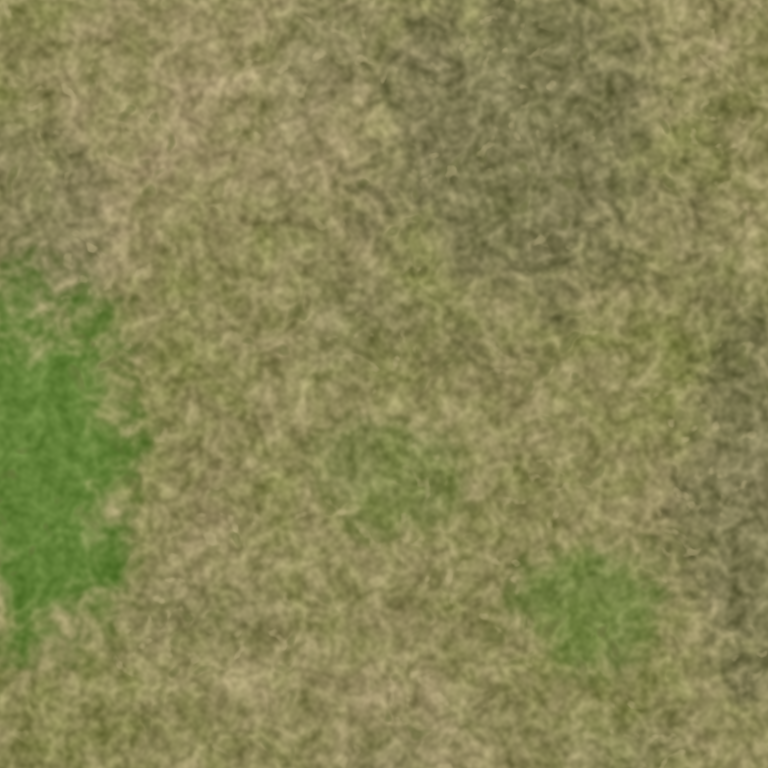
Reproduce this texture procedurally as a WebGL 1 fragment shader.

```glsl
precision highp float;
// Dry, patchy grass seen from above: soft straw and olive mottling with fine grain.
// Octaves of gradient noise set tone and warmth; ragged soft ellipses lay down
// fresh green, grey shade and bleached straw, then clustered flecks go on top.

uniform vec2 u_resolution;

// Colours
const vec3 DRY_GRASS = vec3(0.555, 0.534, 0.350);
const vec3 STRAW = vec3(0.635, 0.580, 0.430);
const vec3 OLIVE = vec3(0.500, 0.515, 0.280);
const vec3 SHADE = vec3(0.455, 0.445, 0.310);
const vec3 FRESH_GREEN = vec3(0.375, 0.505, 0.215);
const vec3 DARK_FLECK = vec3(0.370, 0.385, 0.200);
const vec3 PALE_FLECK = vec3(0.715, 0.670, 0.500);

// Feature sizes, in cells across the canvas
const float PATCH_FREQ = 4.0;
const float CLUMP_FREQ = 12.0;
const float TUFT_FREQ = 32.0;
const float GRAIN_FREQ = 72.0;

// Strengths
const float TONE_CONTRAST = 0.29;
const float WARMTH_CONTRAST = 1.5;
const float EDGE_RAGGEDNESS = 0.50;
const float DARK_FLECK_AMOUNT = 0.50;
const float PALE_FLECK_AMOUNT = 0.50;

// Random unit gradient for a lattice corner
vec2 gradient(vec2 cell) {
  vec3 q = fract(cell.xyx * vec3(0.1031, 0.1030, 0.0973));
  q += dot(q, q.yzx + 33.33);
  float angle = 6.28318 * fract((q.x + q.y) * q.z);
  return vec2(cos(angle), sin(angle));
}

// Gradient noise, about -0.7 to 0.7
float noise(vec2 p) {
  vec2 cell = floor(p);
  vec2 f = p - cell;
  vec2 w = f * f * f * (f * (f * 6.0 - 15.0) + 10.0);
  vec2 e = vec2(1.0, 0.0);
  float low = mix(dot(gradient(cell), f),
                  dot(gradient(cell + e), f - e), w.x);
  float high = mix(dot(gradient(cell + e.yx), f - e.yx),
                   dot(gradient(cell + 1.0), f - 1.0), w.x);
  return mix(low, high, w.y);
}

// Rotated noise layer, so that lattices of different layers never line up
float layer(vec2 p, float freq, float seed) {
  float c = cos(seed);
  float s = sin(seed);
  return noise(mat2(c, s, -s, c) * p * freq + seed * 17.3 + 50.0);
}

// Soft ellipse with a ragged rim: 1 inside, 0 outside
float patchMask(vec2 p, vec2 center, vec2 radius, float ragged) {
  float d = length((p - center) / radius) + ragged * EDGE_RAGGEDNESS;
  return 1.0 - smoothstep(0.55, 1.30, d);
}

void main() {
  vec2 p = gl_FragCoord.xy / u_resolution;
  p.x *= u_resolution.x / u_resolution.y;

  // Slight warp breaks up round noise blobs
  vec2 q = p + 0.012 * vec2(layer(p, 18.0, 1.1), layer(p, 18.0, 2.3));

  float broad = layer(q, PATCH_FREQ, 0.7);
  float clump = layer(q, CLUMP_FREQ, 1.9);
  float tuft = layer(q, TUFT_FREQ, 3.1);
  float grain = layer(q, GRAIN_FREQ, 4.3);
  float fine = layer(p, GRAIN_FREQ * 1.6, 5.2);
  float ragged = clump + 0.6 * tuft + 0.3 * grain;

  // Straw against olive
  float warmth = 0.45 * broad + 0.5 * layer(q, CLUMP_FREQ, 6.4)
               + 0.45 * layer(q, TUFT_FREQ, 7.7);
  warmth += 0.22 * patchMask(p, vec2(0.40, 0.88), vec2(0.20, 0.18), ragged);
  warmth += 0.25 * patchMask(p, vec2(0.15, 0.73), vec2(0.10, 0.13), ragged);
  warmth *= WARMTH_CONTRAST;
  vec3 color = mix(DRY_GRASS, STRAW, clamp(warmth, 0.0, 1.0));
  color = mix(color, OLIVE, clamp(-warmth, 0.0, 1.0));

  // Grey shade, mostly toward the upper right and the right rim
  float shade = 0.65 * patchMask(p, vec2(0.68, 0.83), vec2(0.20, 0.23), ragged);
  shade = max(shade, 0.65 * patchMask(p, vec2(0.99, 0.34), vec2(0.10, 0.26), ragged));
  shade = max(shade, 0.45 * patchMask(p, vec2(0.07, 0.70), vec2(0.08, 0.12), ragged));
  shade = max(shade, 0.35 * smoothstep(0.10, 0.45, layer(q, PATCH_FREQ, 8.6)));
  color = mix(color, SHADE, shade);

  // Fresh green
  float green = 0.95 * patchMask(p, vec2(0.05, 0.40), vec2(0.125, 0.23), ragged);
  green = max(green, 0.50 * patchMask(p, vec2(0.77, 0.21), vec2(0.09, 0.08), ragged));
  green = max(green, 0.28 * patchMask(p, vec2(0.51, 0.38), vec2(0.10, 0.08), ragged));
  color = mix(color, FRESH_GREEN, green);

  // Light and dark mottling, calmer within the green
  float tone = 0.25 * clump + 0.42 * tuft + 0.48 * grain + 0.22 * fine;
  color += tone * TONE_CONTRAST * (1.0 - 0.4 * green) * vec3(1.0, 0.93, 0.85);

  // Flecks gathered in loose clusters
  float cluster = layer(q, CLUMP_FREQ * 0.7, 9.5);
  float dark = smoothstep(0.20, 0.55, layer(q, TUFT_FREQ * 1.3, 10.2) + 0.25 * grain);
  float pale = smoothstep(0.22, 0.55, layer(q, TUFT_FREQ * 1.6, 11.8) + 0.25 * fine);
  dark *= smoothstep(-0.15, 0.30, cluster);
  pale *= smoothstep(-0.15, 0.30, layer(q, CLUMP_FREQ * 0.7, 12.4)) * (1.0 - green);
  color = mix(color, DARK_FLECK, dark * DARK_FLECK_AMOUNT);
  color = mix(color, PALE_FLECK, pale * PALE_FLECK_AMOUNT);

  gl_FragColor = vec4(clamp(color, 0.0, 1.0), 1.0);
}
```
